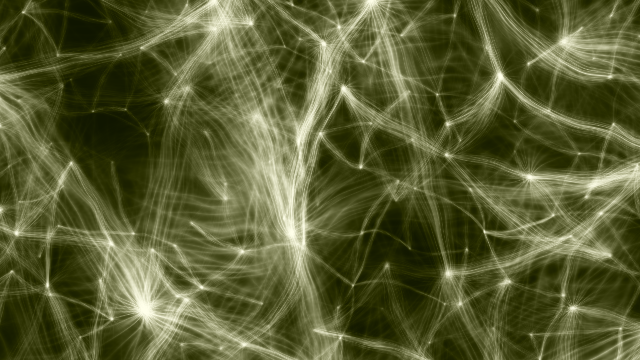
Reproduce this texture procedurally as a WebGL 2 fragment shader.

```glsl
#version 300 es
precision highp float;
// Glowing web of fibrous filaments joined at bright star-like knots, in olive tones.

uniform vec2 u_resolution;
out vec4 fragColor;

const float TAU = 6.28318;
const float EXPOSURE = 0.5;
const float CONTRAST = 1.2;
const float BLACK_LEVEL = 0.05;
const float HAZE_GAIN = 0.12;
const float WISP_GAIN = 0.24;
const float REGION_SCALE = 2.1;     // size of dense and empty areas
const float REGION_CONTRAST = 2.4;
const float GRAIN = 0.09;
const float BEND = 0.17;            // curvature of filaments
const float JITTER = 0.8;           // knot scatter within its cell
const float STRAND_WIDTH = 0.022;   // narrowest bundle that shows its strands
const int WISP_LAYERS = 7;
// Per web layer: cell size, bundle half width, fibre gain, knot gain
const vec4 COARSE = vec4(0.47, 0.062, 1.35, 3.4);
const vec4 MEDIUM = vec4(0.25, 0.022, 1.25, 2.6);
const vec4 FINE = vec4(0.135, 0.009, 0.75, 1.0);
const vec2 LINKS[4] = vec2[4](vec2(1, 0), vec2(0, 1), vec2(1, 1), vec2(-1, 1));

vec2 hash2(vec2 cell) {
    uvec2 v = uvec2(ivec2(cell) + 4096) * 1664525u + 90423u;
    v.x += v.y * 1664525u;
    v.y += v.x * 1664525u;
    v ^= v >> 16u;
    v.x += v.y * 1664525u;
    v.y += v.x * 1664525u;
    v ^= v >> 16u;
    return vec2(v & 65535u) / 65535.0;
}

float cornerSlope(vec2 cell, vec2 offset) {
    float angle = TAU * hash2(cell).x;
    return dot(vec2(cos(angle), sin(angle)), offset);
}

float gradientNoise(vec2 p) {
    vec2 i = floor(p), f = p - i;
    vec2 s = f * f * f * (f * (f * 6.0 - 15.0) + 10.0);
    vec2 e = vec2(1, 0);
    return mix(mix(cornerSlope(i, f), cornerSlope(i + e, f - e), s.x),
               mix(cornerSlope(i + e.yx, f - e.yx), cornerSlope(i + 1.0, f - 1.0), s.x), s.y);
}

float ridge(vec2 p) {
    float r = max(0.0, 1.0 - 2.3 * abs(gradientNoise(p)));
    return r * r * r;
}

mat2 rotation(float a) {
    return mat2(cos(a), sin(a), -sin(a), cos(a));
}

// Bundle of crossing strands that is pinched at both ends and spreads in the middle
float filament(vec2 p, vec2 a, vec2 b, float halfWidth, vec2 rnd) {
    float len = length(b - a);
    vec2 along = (b - a) / len;
    float run = dot(p - a, along);
    float t = clamp(run / len, 0.0, 1.0);
    float arch = 4.0 * t * (1.0 - t);
    float across = dot(p - a, vec2(-along.y, along.x)) - (rnd.y - 0.5) * BEND * len * arch;
    float overrun = run - t * len;
    float width = halfWidth * (0.25 + 0.75 * sqrt(arch + 0.001));
    float u = across / width, cap = overrun / width;
    float falloff = u * u + cap * cap;
    if (falloff > 9.0) return 0.0;
    vec2 seed = 40.0 * rnd;
    float s = across / max(width, STRAND_WIDTH);
    float strands = ridge(vec2(s * 2.3 + t * 1.6, t * 2.2) + seed)
                  + 0.7 * ridge(vec2(s * 3.6 - t * 2.0, t * 3.0) + seed.yx);
    float thin = 0.0038 + 0.03 * halfWidth;
    float core = exp(-(across * across + overrun * overrun) / (thin * thin));
    float taper = mix(1.25, 0.9, arch);
    return exp(-falloff) * taper * (0.3 + 0.7 * strands) + 0.5 * core * (1.0 - 0.6 * arch);
}

// Bright centre with thin rays
float knot(vec2 v, float size, vec2 rnd) {
    float r = length(v) + 0.0001;
    float rays = ridge(v / r * 4.0 + r * 5.0 + 30.0 * rnd);
    return exp(-r / (0.004 + 0.013 * size)) + exp(-r / (0.14 * size)) * (0.09 + 0.45 * rays);
}

vec2 knotPosition(vec2 cell, float seed) {
    return cell + 0.5 + (hash2(cell + seed) - 0.5) * JITTER;
}

// Scattered knots, each linked to its neighbours
float web(vec2 p, vec4 layer, float seed) {
    float size = layer.x, sum = 0.0;
    vec2 q = rotation(seed) * p / size;
    vec2 home = floor(q);
    for (int y = -1; y <= 1; y++)
    for (int x = -1; x <= 1; x++) {
        vec2 cell = home + vec2(x, y);
        vec2 a = knotPosition(cell, seed);
        vec2 rnd = hash2(cell + seed + 300.0);
        sum += layer.w * rnd.x * rnd.x * rnd.x * knot((q - a) * size, size, rnd);
        for (int k = 0; k < 4; k++) {
            vec2 b = knotPosition(cell + LINKS[k], seed);
            vec2 link = hash2(cell + seed + 100.0 * float(k + 5));
            float strength = layer.z * link.x * link.x * link.x;
            if (strength > 0.03)
                sum += strength * filament(q * size, a * size, b * size, layer.y * (0.4 + link.y), link);
        }
    }
    return sum;
}

// Faint stretched streaks in several directions
float wisps(vec2 p) {
    float sum = 0.0;
    for (int i = 0; i < WISP_LAYERS; i++) {
        float n = float(i);
        vec2 q = rotation(n * TAU * 0.5 / float(WISP_LAYERS) + 0.3) * p + 7.0 * n;
        float patches = smoothstep(-0.1, 0.4, gradientNoise(q * 3.1 + 11.0));
        sum += patches * ridge(q * vec2(3.2, 17.0 + 3.0 * n));
    }
    return sum;
}

void main() {
    vec2 p = gl_FragCoord.xy / u_resolution.y;

    // Gentle warp keeps the filaments from running straight
    vec2 slow = vec2(gradientNoise(p * 2.3 + 5.0), gradientNoise(p * 2.3 + 25.0));
    vec2 quick = vec2(gradientNoise(p * 9.0 + 3.0), gradientNoise(p * 9.0 + 43.0));
    vec2 w = p + 0.07 * slow + 0.012 * quick;

    // Light gathered from haze, streaks and three sizes of web
    float region = exp(REGION_CONTRAST * gradientNoise(p * REGION_SCALE + 9.0));
    float cloud = gradientNoise(w * 5.0) + 0.5 * gradientNoise(w * 11.0 + 8.0);
    float diffuse = HAZE_GAIN * exp(1.8 * cloud) + WISP_GAIN * wisps(w);
    float threads = web(w, COARSE, 2.0) + web(w, MEDIUM, 17.0) + web(w, FINE, 31.0);
    float light = diffuse * region + threads * sqrt(region);
    light *= 1.0 + GRAIN * gradientNoise(p * vec2(70.0, 130.0));

    // Olive tone curve
    float v = 1.0 - (1.0 - BLACK_LEVEL) * exp(-EXPOSURE * pow(light, CONTRAST));
    vec3 colour = vec3(v, v + 0.024 * (1.0 - v), max(v - 0.165 + 0.08 * v * v * v * v, 0.0));
    fragColor = vec4(colour, 1.0);
}
```
